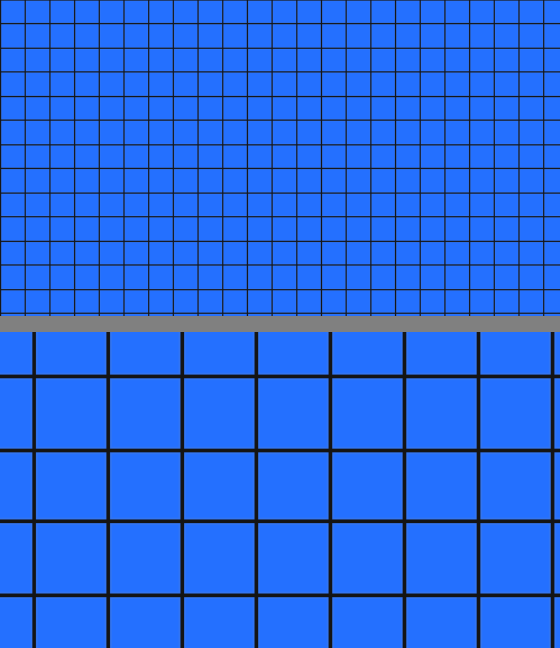
Top: the whole. Bottom: its middle third, enlarged.
A Shadertoy shader for this pattern:

```glsl
// A flat blue field ruled by a fine, near-black grid.
// Each axis measures the distance to its nearest line; the lines are box
// filtered, with a faint pale fringe, and every other row sits slightly higher.

const float UNIT        = 1.0 / 288.0;              // design unit, canvas height = 1
const vec2  CELL        = vec2(22.5, 22.0) * UNIT;  // grid spacing
const float LEFT_OFFSET = 0.5 * UNIT;               // first vertical line
const float ROW_STAGGER = 0.5 * UNIT;               // upward shift of odd rows
const float LINE_WIDTH  = 1.1 * UNIT;
const float FRINGE_WIDTH = 2.2 * UNIT;
const float FRINGE_STRENGTH = 0.12;
const float EDGE_SOFTNESS = 1.15;                   // filter width in pixels

const vec3 FIELD_COLOR  = vec3(0.14, 0.44, 1.00);
const vec3 LINE_COLOR   = vec3(0.08);
const vec3 FRINGE_COLOR = vec3(0.60);

// Distance to the nearest vertical (x) and horizontal (y) grid line.
vec2 gridDistance(vec2 p) {
    vec2 index = round(p / CELL);
    vec2 center = index * CELL;
    center.y -= ROW_STAGGER * mod(index.y, 2.0);
    return abs(p - center);
}

// Smoothed coverage of the union of both line families.
float gridCoverage(vec2 dist, float width, float soft) {
    vec2 cover = clamp((0.5 * width - dist) / soft + 0.5, 0.0, 1.0);
    // Lines thinner than the filter keep their total weight.
    cover *= min(1.0, width / soft + 0.05);
    return 1.0 - (1.0 - cover.x) * (1.0 - cover.y);
}

void mainImage(out vec4 fragColor, in vec2 fragCoord) {
    // Canvas coordinates measured from the top left.
    vec2 p = fragCoord / iResolution.y;
    p = vec2(p.x - LEFT_OFFSET, 1.0 - p.y);

    float soft = EDGE_SOFTNESS / iResolution.y;
    vec2 dist = gridDistance(p);

    float fringe = gridCoverage(dist, FRINGE_WIDTH, soft);
    float line = gridCoverage(dist, LINE_WIDTH, soft);

    vec3 color = mix(FIELD_COLOR, FRINGE_COLOR, FRINGE_STRENGTH * fringe);
    color = mix(color, LINE_COLOR, line);
    fragColor = vec4(color, 1.0);
}
```
